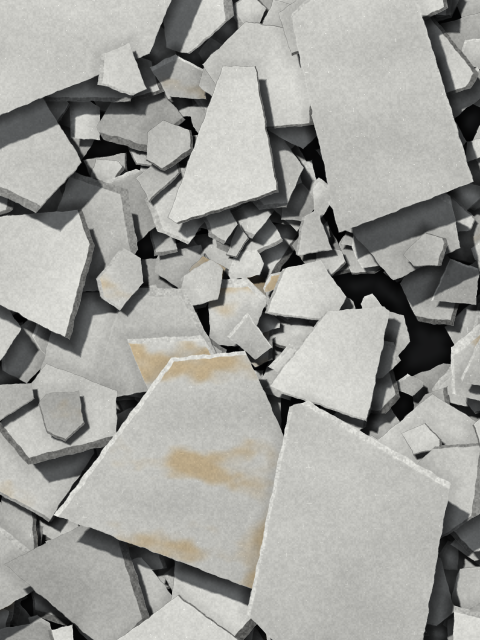
Give the GLSL for this texture, as a Shadertoy shader.

```glsl
const float TAU = 6.2831853;
const int LAYERS = 9;
// Layers from the bottom of the heap to the top: cell size and share of filled cells
const float CELL[LAYERS] = float[LAYERS](0.17, 0.11, 0.06, 0.13, 0.075, 0.19, 0.23, 0.37, 0.085);
const float FILL[LAYERS] = float[LAYERS](1.0, 0.8, 0.65, 0.6, 0.4, 0.6, 0.55, 0.72, 0.07);
const vec2 SHADOW_DIR = vec2(0.62, -0.78);
const vec3 STONE_TINT = vec3(1.0, 1.0, 0.975);
const vec3 SHADE_TINT = vec3(0.445, 0.455, 0.47);
const vec3 STAIN_TINT = vec3(0.93, 0.84, 0.70);
const vec3 PIT_COLOR = vec3(0.26);
const float TONE_LOW = 0.62;
const float TONE_HIGH = 0.835;
const float ROUGHNESS = 0.0045;
const float CONTACT_WIDTH = 0.022;
const float CONTACT_DARK = 0.58;

float hash(vec2 p) {
    vec3 q = fract(p.xyx * 0.1031);
    q += dot(q, q.yzx + 33.33);
    return fract((q.x + q.y) * q.z);
}

vec4 hash4(vec2 p) {
    return vec4(hash(p), hash(p + 17.3), hash(p + 41.9), hash(p + 73.1));
}

float noise(vec2 p) {
    vec2 i = floor(p), f = fract(p);
    f = f * f * (3.0 - 2.0 * f);
    return mix(mix(hash(i), hash(i + vec2(1, 0)), f.x),
               mix(hash(i + vec2(0, 1)), hash(i + 1.0), f.x), f.y);
}

float fbm(vec2 p) {
    float sum = 0.0, amp = 0.5;
    for (int i = 0; i < 4; i++) {
        sum += amp * noise(p);
        p = mat2(1.6, 1.2, -1.2, 1.6) * p + 5.7;
        amp *= 0.5;
    }
    return sum;
}

// Distances to a broken slab: top face, body with its side wall, cast shadow
vec3 shard(vec2 q, vec2 id, float radius, float slim, float turn, vec2 wall, vec2 drop) {
    float sides = 4.0 + floor(hash(id + 5.1) * 2.9);
    vec3 d = vec3(length(q), length(q), length(q - drop)) - 1.5 * radius;
    for (int k = 0; k < 6; k++) {
        if (float(k) >= sides) break;
        vec2 key = id + float(k) * 3.7;
        float angle = TAU * (float(k) + 0.6 * (hash(key) - 0.5)) / sides;
        float reach = radius * length(vec2(cos(angle), slim * sin(angle)));
        reach *= mix(0.78, 1.1, hash(key + 9.4));
        vec2 n = vec2(cos(angle + turn), sin(angle + turn));
        float e = dot(q, n) - reach;
        d = max(d, vec3(e, e - max(0.0, dot(wall, n)), e - dot(drop, n)));
    }
    return d;
}

void mainImage(out vec4 fragColor, in vec2 fragCoord) {
    vec2 p = fragCoord / iResolution.y;
    float px = 0.8 / iResolution.y;

    // Surface detail shared by all slabs
    float chipping = ROUGHNESS * (fbm(p * 70.0) - 0.47);
    float clouds = fbm(p * vec2(9.0, 14.0)) - 0.47;
    float grain = noise(p * 420.0) - 0.5 + 0.7 * (noise(p * 190.0) - 0.5);
    float sparkle = smoothstep(0.93, 0.99, noise(p * 230.0 + 31.0));

    vec3 albedo = PIT_COLOR;
    float lit = 0.0, contact = 0.8;

    for (int layer = 0; layer < LAYERS; layer++) {
        float cell = CELL[layer];
        vec2 seed = vec2(37.0, 59.0) * float(layer + 1);
        vec2 home = floor(p / cell);
        for (int j = 0; j < 9; j++) {
            vec2 id = home + vec2(j % 3 - 1, j / 3 - 1);
            vec2 key = id + seed;
            vec4 place = hash4(key);
            if (place.z > FILL[layer]) continue;
            vec2 q = p - (id + mix(vec2(0.12), vec2(0.88), place.xy)) * cell;
            if (length(q) > 1.1 * cell) continue;

            // Size, tilt and height of this slab
            vec4 form = hash4(key + 101.0);
            float radius = cell * mix(0.38, 0.52, form.x);
            float slim = mix(cell < 0.1 ? 0.3 : 0.5, 1.0, form.y);
            float facing = TAU * form.z;
            vec2 wallDir = vec2(cos(facing), sin(facing));
            vec2 wall = wallDir * min(0.1 * cell, 0.012) * (0.3 + form.w);
            vec2 drop = SHADOW_DIR * min(cell * mix(0.12, 0.26, form.w), 0.05);
            vec3 d = shard(q, key, radius, slim, TAU * place.w, wall, drop) + chipping;

            // Shadow and contact darkening on what lies below
            lit *= smoothstep(-0.0015, 0.0015 + px, d.z);
            contact *= mix(CONTACT_DARK, 1.0, smoothstep(0.0, CONTACT_WIDTH, d.y));

            // Top face, lit by its tilt
            vec4 look = hash4(key + 211.0);
            float tone = mix(TONE_LOW, TONE_HIGH, pow(look.x, 0.5));
            tone += 0.035 * dot(q, wallDir) / radius + 0.11 * clouds + 0.055 * grain;
            tone += 0.10 * sparkle * look.y;
            tone += 0.05 * smoothstep(-0.004, 0.0, d.x) * (look.z - 0.3);
            float stain = step(0.85, look.w) * smoothstep(0.05, 0.25, clouds);
            vec3 face = tone * STONE_TINT * mix(vec3(1), STAIN_TINT, stain);

            // Broken side wall, bright towards the sun
            float sun = 0.5 - 0.5 * dot(wallDir, SHADOW_DIR);
            vec3 side = STONE_TINT * (mix(0.36, 0.86, sun) + 0.12 * grain);
            float body = smoothstep(px, -px, d.y);
            vec3 slab = mix(side, face, smoothstep(px, -px, d.x));
            albedo = mix(albedo, slab, body);
            lit = mix(lit, 1.0, body);
            contact = mix(contact, 1.0, body);
        }
    }

    vec3 light = mix(SHADE_TINT * contact, vec3(mix(1.0, contact, 0.2)), lit);
    fragColor = vec4(clamp(albedo * light, 0.0, 1.0), 1.0);
}
```
